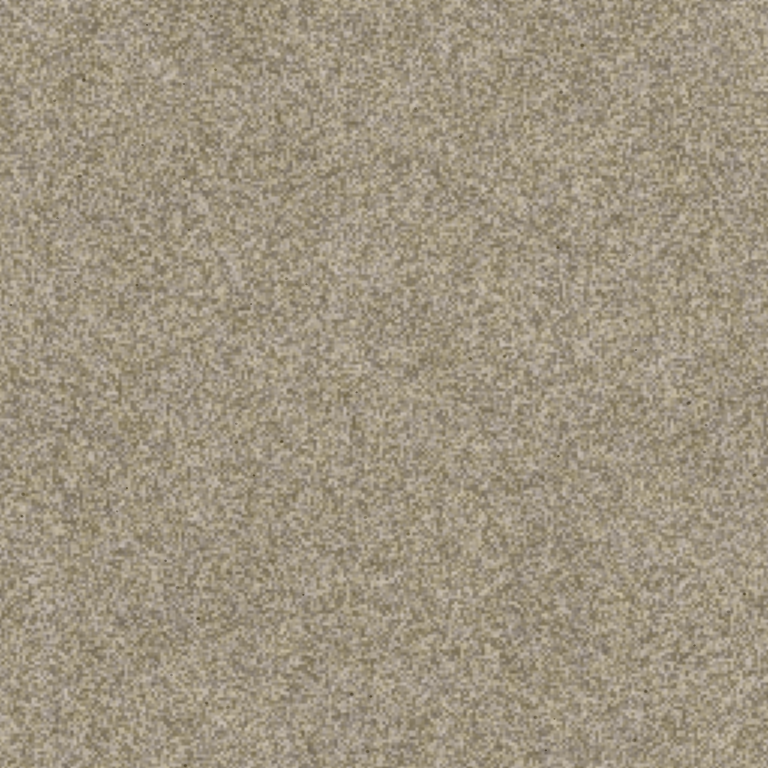
Write a Shadertoy shader that draws this texture.

```glsl
float hash(vec2 cell, uint seed) {
    uvec2 q = uvec2(ivec2(cell) + 4096);
    uint h = q.x * 1597334677u ^ q.y * 3812015801u ^ seed * 2654435769u;
    h = (h ^ (h >> 16)) * 2246822519u;
    h = (h ^ (h >> 13)) * 3266489917u;
    return float((h ^ (h >> 16)) >> 8) / 16777216.0;
}

// Smooth value noise centred on zero
float noise(vec2 p, uint seed) {
    vec2 cell = floor(p);
    vec2 f = fract(p);
    f = f * f * (3.0 - 2.0 * f);
    float low = mix(hash(cell, seed), hash(cell + vec2(1, 0), seed), f.x);
    float high = mix(hash(cell + vec2(0, 1), seed), hash(cell + vec2(1, 1), seed), f.x);
    return mix(low, high, f.y) - 0.5;
}

// Soft cloudy variation from broad patches down to small blotches
float mottling(vec2 uv) {
    float sum = 0.0;
    float frequency = 4.0;
    for (uint i = 0u; i < 5u; i++) {
        sum += noise(uv * frequency + 3.7 * float(i), 10u + i);
        frequency *= 1.9;
    }
    return sum;
}

// Scattered ellipses: one candidate per cell, kept with the given chance
float scatter(vec2 uv, float cells, float chance, vec2 radius, float softness, uint seed) {
    vec2 p = uv * cells;
    float cover = 0.0;
    for (int y = -1; y <= 1; y++) {
        for (int x = -1; x <= 1; x++) {
            vec2 cell = floor(p) + vec2(x, y);
            vec2 centre = cell + vec2(hash(cell, seed), hash(cell, seed + 1u));
            float angle = 0.8 * (hash(cell, seed + 2u) - 0.5);
            float size = mix(0.6, 1.2, hash(cell, seed + 3u));
            vec2 d = (p - centre) / cells;
            d = mat2(cos(angle), -sin(angle), sin(angle), cos(angle)) * d;
            float mark = 1.0 - smoothstep(1.0 - softness, 1.0, length(d / (radius * size)));
            cover = max(cover, mark * step(hash(cell, seed + 4u), chance));
        }
    }
    return cover;
}

void mainImage(out vec4 fragColor, in vec2 fragCoord) {
    vec2 uv = fragCoord / iResolution.y;
    vec2 turned = mat2(0.8, 0.6, -0.6, 0.8) * uv;

    // Fine sand grain over faint mottling
    float grain = 0.25 * noise(uv * 256.0, 1u) + 0.11 * noise(turned * 150.0, 2u);
    float tone = grain + 0.018 * mottling(uv);

    // Faint smudges and tiny dark pits
    float smudge = scatter(uv, 5.0, 0.28, vec2(0.045, 0.014), 1.0, 30u);
    tone -= 0.08 * smudge * (0.7 + noise(uv * 60.0, 3u));
    float pit = scatter(uv, 45.0, 0.035, vec2(0.0035, 0.003), 0.8, 40u);
    tone -= 0.2 * pit;

    // Warm grey sand with ochre and greyer grains
    vec3 sand = vec3(0.622, 0.58, 0.503) + tone * vec3(1.0, 1.0, 1.05);
    float ochre = 0.06 * noise(turned * 190.0, 4u) + 0.03 * noise(uv * 45.0, 5u);
    sand += ochre * vec3(0.15, 0.05, -1.0);

    fragColor = vec4(clamp(sand, 0.0, 1.0), 1.0);
}
```
